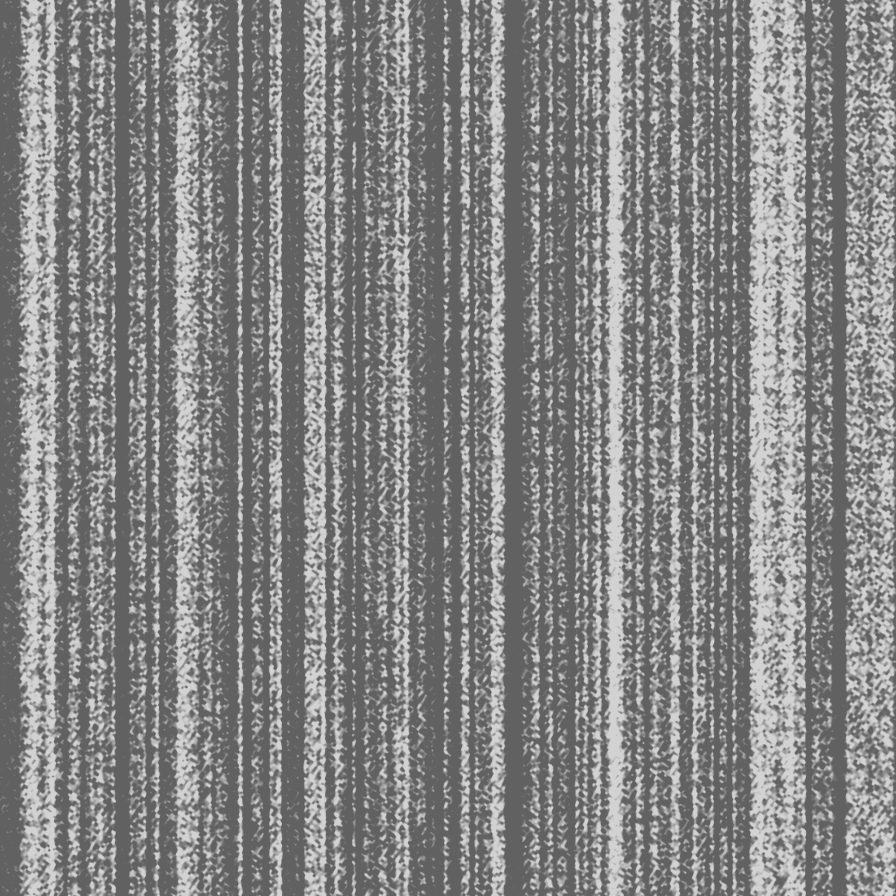
This texture is drawn by a Shadertoy shader. Its source:

```glsl
// Draws grey, grainy vertical streaks, like worn brushed cloth.
// Column noise, mostly in thin lines, sets how bright each streak is; a fine
// turned grain breaks the streaks into soft speckles and frays their edges.

const vec3 DARK_GREY = vec3(0.38);
const vec3 LIGHT_GREY = vec3(0.825);

// Sine hash: one value from 0 to 1 per lattice point.
float hash(vec2 p) {
    return fract(sin(dot(p, vec2(127.1, 311.7))) * 43758.5453);
}

// Smoothly interpolated lattice noise, centred on zero.
float valueNoise(vec2 p) {
    vec2 cell = floor(p);
    vec2 f = fract(p);
    vec2 w = f * f * (3.0 - 2.0 * f);
    float bottom = mix(hash(cell), hash(cell + vec2(1.0, 0.0)), w.x);
    float top = mix(hash(cell + vec2(0.0, 1.0)), hash(cell + vec2(1.0, 1.0)), w.x);
    return mix(bottom, top, w.y) - 0.5;
}

// Noise that varies across the canvas only; a whole seed picks the row.
float columnNoise(float x, float frequency, float seed) {
    return valueNoise(vec2(x * frequency, seed));
}

// Brightness of the streak at x: thin lines, bands and broad areas.
float streakDensity(float x) {
    float lines = 3.1 * columnNoise(x, 205.0, 7.0);
    float bands = 1.5 * columnNoise(x, 61.0, 23.0);
    float areas = 0.7 * columnNoise(x, 13.0, 41.0);
    return lines + bands + areas;
}

// Turns p about the origin, so that the lattice does not follow the streaks.
vec2 turn(vec2 p, float angle) {
    float c = cos(angle);
    float s = sin(angle);
    return vec2(c * p.x - s * p.y, s * p.x + c * p.y);
}

// Speckles, with a faint drift along the streaks.
float grain(vec2 uv, float amount, float drift) {
    float speckle = valueNoise(turn(uv, 0.6) * 300.0 + 600.0);
    float slow = valueNoise(uv * vec2(60.0, 6.0) + 90.0);
    return amount * speckle + drift * slow;
}

void mainImage(out vec4 fragColor, in vec2 fragCoord) {
    vec2 uv = fragCoord / iResolution.xy;

    // Soft threshold of streaks plus grain
    float level = streakDensity(uv.x) + grain(uv, 2.7, 0.3);
    float light = smoothstep(-0.27, 1.85, level);

    fragColor = vec4(mix(DARK_GREY, LIGHT_GREY, light), 1.0);
}
```
